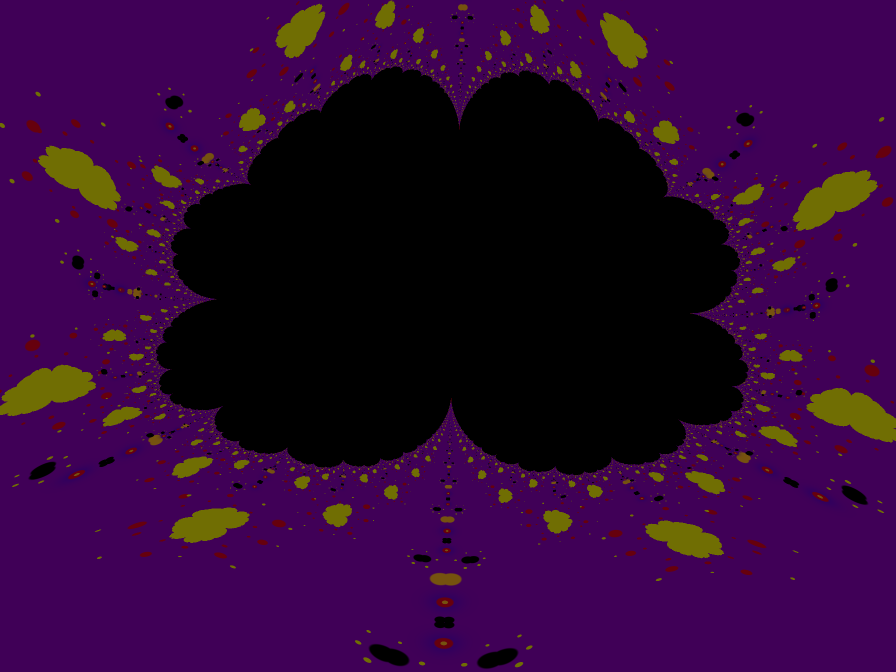
Give the GLSL for this background, as a WebGL 2 fragment shader.

```glsl
#version 300 es
precision highp float;
// Draws a black cauliflower fractal ringed by shrinking yellow buds and dotted spokes on purple.
uniform vec2 u_resolution;
out vec4 fragColor;

const float PI = 3.14159265;
const vec3 PURPLE = vec3(0.25, 0.0, 0.34);
const vec3 BLACK = vec3(0.0);
const vec3 YELLOW = vec3(0.44, 0.43, 0.01);
const vec3 ORANGE = vec3(0.46, 0.32, 0.06);
const vec3 RED = vec3(0.40, 0.0, 0.05);
const vec3 BLUE = vec3(0.12, 0.0, 0.40);

float hash(vec2 p) {
    return fract(sin(dot(p, vec2(127.1, 311.7))) * 4375.85);
}

float disc(vec2 p, float radius) {
    return 1.0 - smoothstep(0.8 * radius, radius, length(p));
}

vec2 square(vec2 z) {
    return vec2(z.x * z.x - z.y * z.y, 2.0 * z.x * z.y);
}

// Bends the plane so that one cusp of the fractal is deeper; x runs along its axis.
vec2 bend(vec2 p) {
    float v = clamp(p.x, -1.6, 1.1);
    float narrowing = 0.98 * exp(-0.22 * v * v - 0.2 * v * v * v);
    float u2 = p.y * p.y;
    float sag = u2 / (1.0 + 0.5 * u2 * u2 * u2);
    return vec2(p.x + sag * (0.65 * p.x - 0.36), p.y * narrowing);
}

// Bud silhouette: the same fractal at a low iteration count.
float bud(vec2 p) {
    vec2 z = bend(p);
    for (int i = 0; i < 20; i++) {
        z = square(z) + vec2(0.25, 0.0);
        if (dot(z, z) > 4.0) return 0.0;
    }
    return 1.0;
}

// Ring of jittered specks around a bud.
float specks(vec2 p, float count, float ringRadius, float size, float seed) {
    float turn = atan(p.y, p.x) / (2.0 * PI) + 0.5;
    float id = floor(turn * count);
    float jitter = hash(vec2(id, seed));
    float angle = ((id + 0.3 + 0.4 * jitter) / count - 0.5) * 2.0 * PI;
    float radius = ringRadius * (0.9 + 0.25 * hash(vec2(seed, id)));
    vec2 center = radius * vec2(cos(angle), sin(angle));
    return disc(p - center, size * (0.6 + 0.6 * jitter));
}

// Buds and their satellites, in log-polar coordinates (potential, angle).
vec3 addBuds(vec3 color, float potential, float angle) {
    float cell = min(floor(angle * 4.0 / PI), 3.0);
    float center = (cell + 0.5) * PI / 4.0;
    float size = 0.105 - 0.045 * cos(center) * cos(center);
    vec2 p = vec2(center - angle, potential - 0.336) / size;
    color = mix(color, RED, specks(p, 7.0, 1.7, 0.19, cell + 2.0));
    color = mix(color, RED, specks(p, 11.0, 1.3, 0.07, cell + 9.0));
    color = mix(color, YELLOW, specks(p, 9.0, 2.05, 0.06, cell + 5.0));
    if (dot(p, p) < 1.7) color = mix(color, YELLOW, bud(p));
    return color;
}

// Spokes of red beads, a black cross, a black bulb and an orange bead.
vec3 addSpokes(vec3 color, float potential, float angle) {
    float spoke = round(angle * 4.0 / PI);
    float side = angle - spoke * PI / 4.0;
    if (spoke > 3.5) side = -side;
    vec2 p = vec2(potential - 0.28 - 0.1 * cos(2.0 * angle), side);
    vec2 bead = vec2(abs(p.x) - 0.05, p.y);
    color = mix(color, BLUE, 0.65 * exp(-dot(bead, bead) * 1800.0));
    color = mix(color, RED, disc(bead, 0.014));
    color = mix(color, ORANGE, disc(bead, 0.005));
    color = mix(color, BLACK, disc(abs(p) - 0.006, 0.009));
    vec2 bulb = p - vec2(0.1, 0.07);
    color = mix(color, BLACK, disc(vec2(bulb.x, abs(bulb.y) - 0.008), 0.02));
    color = mix(color, YELLOW, specks(bulb / 0.025, 6.0, 1.7, 0.2, spoke));
    return mix(color, ORANGE, disc(vec2(p.x + 0.11, abs(p.y) - 0.008), 0.018));
}

// Angle doubling copies the decorated ring into ever finer rings.
vec3 fractal(vec2 p) {
    vec2 z = bend(p);
    vec3 color = PURPLE;
    for (int i = 0; i < 100; i++) {
        float r2 = dot(z, z);
        if (r2 > 1.1) {
            vec2 w = z + 0.125 * vec2(z.x, -z.y) / r2;
            float potential = log(length(w));
            float angle = abs(atan(w.y, w.x));
            color = addSpokes(color, potential, angle);
            color = addBuds(color, potential, angle);
            if (potential > 0.65) return mix(color, RED, smoothstep(24.0, 60.0, float(i)));
        }
        z = square(z) + vec2(0.25, 0.0);
    }
    return BLACK;
}

void main() {
    vec3 color = vec3(0.0);
    // Four samples per pixel smooth the edges.
    for (int i = 0; i < 4; i++) {
        vec2 offset = vec2(i % 2, i / 2) * 0.5 - 0.25;
        vec2 p = (gl_FragCoord.xy + offset - vec2(0.508, 0.608) * u_resolution) / (0.39 * u_resolution.y);
        color += fractal(vec2(dot(p, vec2(-0.03, -1.0)), dot(p, vec2(1.0, -0.03))));
    }
    fragColor = vec4(color / 4.0, 1.0);
}
```
